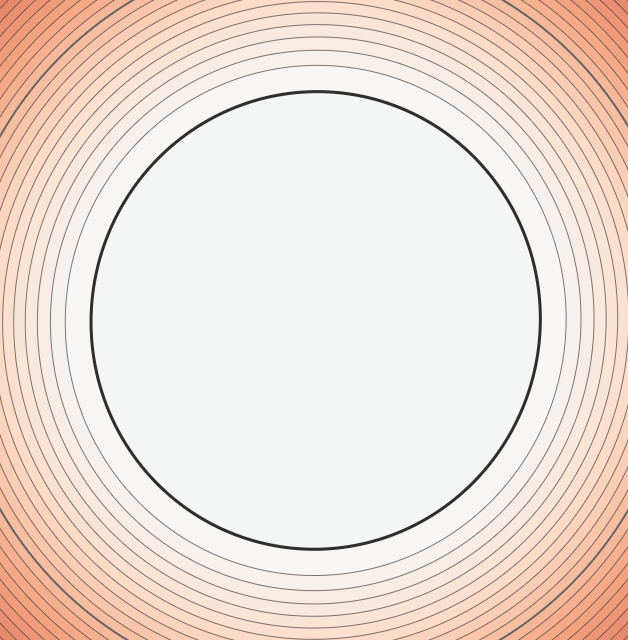
Write a WebGL 1 fragment shader that draws this background.

```glsl
precision highp float;
// A pale disc with a dark rim, surrounded by thin contour lines over bands
// that warm from white to coral. One slightly tilted oval radius is turned
// into a contour level, which drives both the band colours and the lines.

uniform vec2 u_resolution;

#define CENTER vec2(0.5027, 0.4993)  // share of the canvas
#define STRETCH 1.0185               // height of the oval over its width
#define TILT 0.0035                  // lean of the oval to the upper right
#define RIM_RADIUS 0.3575            // lengths are in canvas heights
#define ROOT_SPACING 0.0297          // radius = rim + root*sqrt(n) + linear*n
#define LINEAR_SPACING 0.01133
#define MAJOR_EVERY 11.0             // every so many lines is a bold one
#define RIM_WIDTH 0.0048
#define MAJOR_WIDTH 0.0031
#define MINOR_WIDTH 0.0011

const vec3 DISC = vec3(0.953, 0.965, 0.957);
const vec3 WHITE = vec3(0.967, 0.963, 0.960);
const vec3 PEACH = vec3(0.988, 0.859, 0.780);
const vec3 ORANGE = vec3(0.957, 0.647, 0.510);
const vec3 CORAL = vec3(0.839, 0.376, 0.302);
const vec3 RIM_INK = vec3(0.18);
const vec3 MAJOR_INK = vec3(0.39);
const vec3 MINOR_INK = vec3(0.27, 0.25, 0.24);

// Radius of the tilted oval through p
float ovalRadius(vec2 p) {
  p.x *= STRETCH;
  float r = max(length(p), 1e-4);
  return r - 2.0 * TILT * p.x * p.y / r;
}

// Square root of the contour level, from the distance outside the rim
float rootLevel(float d) {
  float b = ROOT_SPACING;
  return (sqrt(b * b + 4.0 * LINEAR_SPACING * max(d, 0.0)) - b) / (2.0 * LINEAR_SPACING);
}

vec3 bandColor(float level) {
  vec3 color = mix(WHITE, PEACH, clamp(level / 6.0, 0.0, 1.0));
  color = mix(color, ORANGE, clamp((level - 6.0) / 7.5, 0.0, 1.0));
  return mix(color, CORAL, clamp((level - 13.5) / 11.0, 0.0, 1.0));
}

// Coverage of a line; lines thinner than a pixel fade instead
float stroke(float d, float width, float pixel) {
  float shown = max(width, pixel);
  return clamp((0.5 * shown - d) / pixel + 0.5, 0.0, 1.0) * width / shown;
}

void main() {
  float pixel = 1.0 / u_resolution.y;
  vec2 p = (gl_FragCoord.xy - CENTER * u_resolution) * pixel;
  float outside = ovalRadius(p) - RIM_RADIUS;

  float root = rootLevel(outside);
  float level = root * root;
  float nearest = floor(level + 0.5);
  float spacing = LINEAR_SPACING + 0.5 * ROOT_SPACING / max(root, 0.05);
  float lineDistance = abs(level - nearest) * spacing;

  // Stepped bands, blended across each line
  float blend = clamp((level - nearest) * spacing / pixel + 0.5, 0.0, 1.0);
  vec3 color = bandColor(max(nearest - 1.0 + blend, 0.0));
  color = mix(DISC, color, clamp(outside / pixel + 0.5, 0.0, 1.0));

  // Contour lines
  if (nearest > 0.5) {
    bool major = mod(nearest + 0.5, MAJOR_EVERY) < 1.0;
    float width = major ? MAJOR_WIDTH : MINOR_WIDTH;
    color = mix(color, major ? MAJOR_INK : MINOR_INK, stroke(lineDistance, width, pixel));
  }

  // Dark rim of the disc
  color = mix(color, RIM_INK, stroke(abs(outside), RIM_WIDTH, pixel));
  gl_FragColor = vec4(color, 1.0);
}
```
